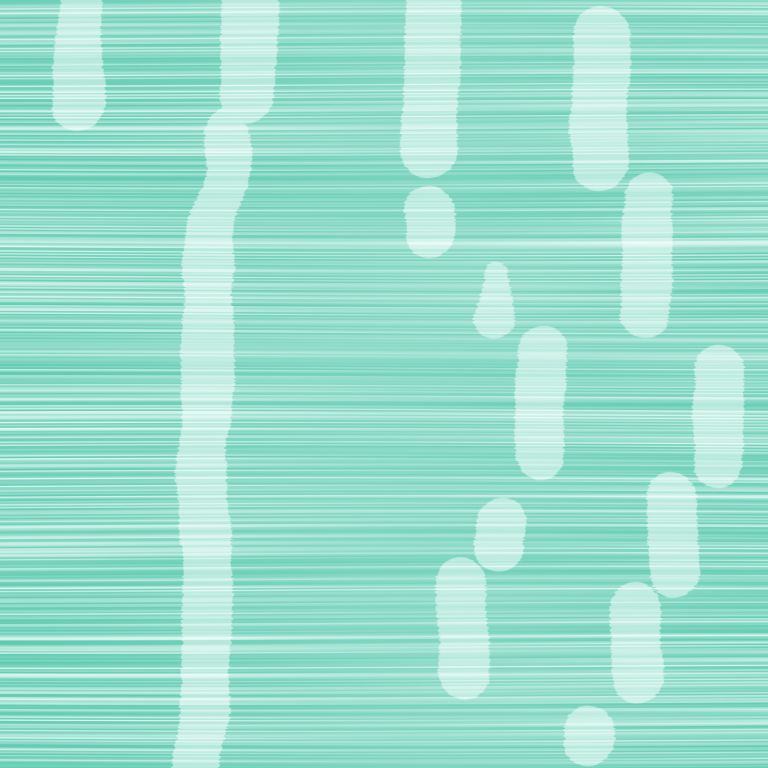
Write a WebGL 2 fragment shader that draws this pattern.

```glsl
#version 300 es
precision highp float;
// Pale vertical drips over a field of fine mint horizontal scan lines.
#define ROWS 512.0
#define DRIP_RADIUS 0.0325
#define WOBBLE 0.006
#define ROW_JITTER 0.003
#define LINE_TILT 0.002
#define TRAIL_TOP 0.859
#define DEEP_MINT vec3(0.36, 0.79, 0.685)
#define PALE_MINT vec3(0.97, 1.0, 0.99)

uniform vec2 u_resolution;
out vec4 fragColor;

float hash(vec2 p) {
  return fract(sin(dot(p, vec2(127.1, 311.7))) * 43758.5453);
}

float noise(vec2 p) {
  vec2 cell = floor(p), f = fract(p);
  f = f * f * (3.0 - 2.0 * f);
  return mix(mix(hash(cell), hash(cell + vec2(1, 0)), f.x),
             mix(hash(cell + vec2(0, 1)), hash(cell + vec2(1, 1)), f.x), f.y);
}

// Capsule whose radius changes from the top to the bottom end.
float dripDistance(vec2 p, vec2 top, vec2 bottom, float topRadius, float bottomRadius) {
  vec2 axis = bottom - top;
  float along = clamp(dot(p - top, axis) / dot(axis, axis), 0.0, 1.0);
  float seed = top.x * 91.0;
  float sway = noise(vec2(seed, p.y * 24.0)) - 0.5;
  float swell = noise(vec2(seed + 7.0, p.y * 30.0)) - 0.5;
  p.x += sway * WOBBLE;
  return length(p - top - axis * along)
       - mix(topRadius, bottomRadius, along) - swell * WOBBLE * 0.6;
}

// Long trail that winds down to the lower edge.
float trailDistance(vec2 p) {
  float bends[12] = float[12](0.294, 0.297, 0.272, 0.272, 0.271, 0.267,
                              0.264, 0.266, 0.268, 0.270, 0.268, 0.257);
  float fall = TRAIL_TOP - p.y;
  float t = clamp(fall * 12.8, 0.0, 10.999);
  int i = int(t);
  float center = mix(bends[i], bends[i + 1], smoothstep(0.0, 1.0, fract(t)));
  float width = mix(0.027, DRIP_RADIUS, smoothstep(0.02, 0.14, fall));
  width *= sqrt(clamp(fall / 0.025, 0.0, 1.0));
  width += (noise(vec2(3.0, p.y * 26.0)) - 0.5) * WOBBLE * step(0.025, fall);
  center += (noise(vec2(9.0, p.y * 22.0)) - 0.5) * WOBBLE;
  return max(abs(p.x - center) - width, -fall);
}

float allDrips(vec2 p) {
  // Each drip: top x, y and bottom x, y.
  vec4 drips[12] = vec4[12](
    vec4(0.328, 0.990, 0.320, 0.875), vec4(0.566, 1.020, 0.559, 0.805),
    vec4(0.560, 0.725, 0.560, 0.695), vec4(0.783, 0.955, 0.781, 0.788),
    vec4(0.846, 0.743, 0.840, 0.594), vec4(0.706, 0.542, 0.702, 0.408),
    vec4(0.938, 0.518, 0.934, 0.396), vec4(0.873, 0.353, 0.877, 0.254),
    vec4(0.655, 0.319, 0.651, 0.289), vec4(0.599, 0.243, 0.607, 0.122),
    vec4(0.827, 0.211, 0.831, 0.116), vec4(0.766, 0.049, 0.766, 0.034));
  float d = trailDistance(p);
  for (int i = 0; i < 12; i++) {
    vec4 s = drips[i];
    float radius = DRIP_RADIUS + 0.004 * step(0.75, s.w);
    d = min(d, dripDistance(p, s.xy, s.zw, radius, radius));
  }
  // Two pear-shaped drops.
  d = min(d, dripDistance(p, vec2(0.107, 1.02), vec2(0.101, 0.866), 0.027, 0.035));
  return min(d, dripDistance(p, vec2(0.647, 0.642), vec2(0.645, 0.588), 0.016, 0.028));
}

// Brightness of the scan lines, fading slowly along each row.
float scanLines(vec2 p) {
  float row = (p.y + LINE_TILT * sin(p.x * 3.0 + p.y * 9.0)) * ROWS - 0.5;
  float fine = noise(vec2(p.x * 0.7, row));
  float broad = noise(vec2(p.x * 1.5 + 20.0, row * 0.3));
  float n = clamp((mix(fine, broad, 0.2) - 0.5) * 1.3 + 0.5, 0.0, 1.0);
  return pow(n, 1.5);
}

void main() {
  vec2 p = gl_FragCoord.xy / u_resolution;
  float pixel = 1.0 / min(u_resolution.x, u_resolution.y);

  // Mint background, calmer through the middle.
  float lines = scanLines(p);
  float calm = exp(-pow((p.x - 0.52) / 0.22, 2.0));
  float cloud = noise(vec2(p.x * 3.0, p.y * 18.0)) - 0.5;
  float tone = 0.08 + 0.75 * mix(lines, 0.35, 0.35 * calm) + 0.1 * cloud;

  // Drips with edges broken up row by row.
  float jitter = hash(vec2(floor(p.y * ROWS), 5.0)) - 0.5;
  float d = allDrips(p + vec2(jitter * ROW_JITTER, 0.0));
  float cover = 1.0 - smoothstep(-pixel, pixel, d);
  tone = mix(tone, 0.56 + 0.36 * lines, cover);

  fragColor = vec4(mix(DEEP_MINT, PALE_MINT, clamp(tone, 0.0, 1.0)), 1.0);
}
```
